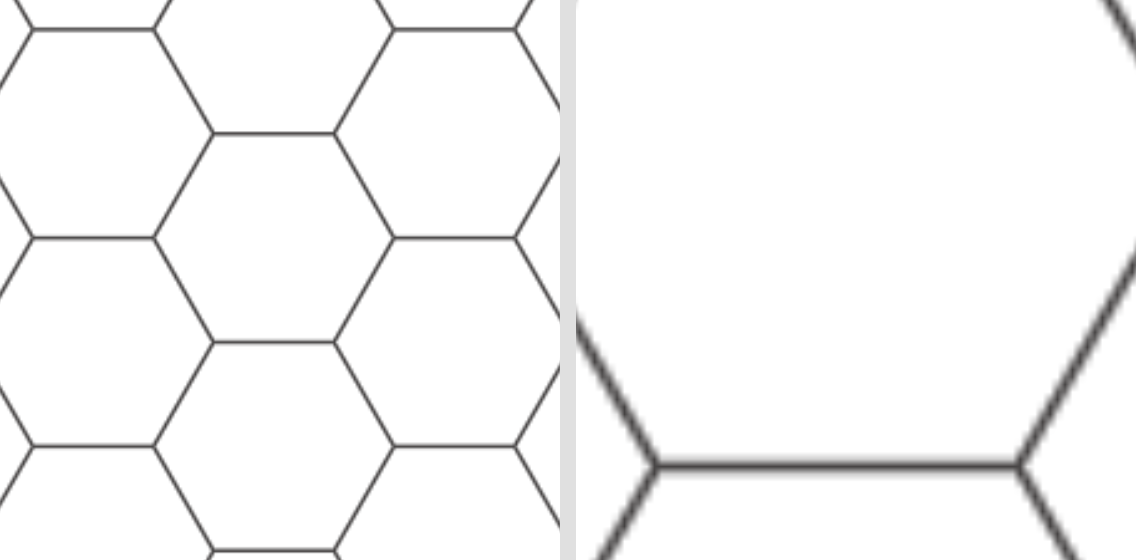
Left, the full canvas; right, a detail of the centre.
Write a Shadertoy shader that draws this pattern.

```glsl
const vec3 PAPER = vec3(1.0);
const vec3 INK = vec3(0.27, 0.26, 0.26);
const vec2 CELL_CENTER = vec2(0.4889, 0.5750);
const float SIDE = 0.2149;          // hexagon side length
const float LINE_WIDTH = 0.0067;
const float GRAIN_COUNT = 225.0;    // soft raster cells across the canvas
const float SQRT3 = 1.7320508;

// Hexagonal norm: equals the apothem on the border of a flat-topped hexagon
float hexNorm(vec2 p) {
    p = abs(p);
    return max(p.y, dot(p, vec2(0.5 * SQRT3, 0.5)));
}

// Offset from the nearest point of a rectangular lattice
vec2 repeatCentered(vec2 p, vec2 period) {
    return mod(p + 0.5 * period, period) - 0.5 * period;
}

// Distance to the nearest border of a honeycomb, as two interleaved lattices
float honeycombDistance(vec2 p, float side) {
    vec2 period = side * vec2(3.0, SQRT3);
    float evenColumns = hexNorm(repeatCentered(p, period));
    float oddColumns = hexNorm(repeatCentered(p - 0.5 * period, period));
    return 0.5 * SQRT3 * side - min(evenColumns, oddColumns);
}

// Line coverage at the center of one raster cell
float cellCoverage(vec2 cell, float count) {
    vec2 p = (cell + 0.5) / count - CELL_CENTER;
    float d = honeycombDistance(p, SIDE);
    return clamp((0.5 * LINE_WIDTH - d) * count + 0.5, 0.0, 1.0);
}

// Bilinear blend of raster cells gives the soft, slightly beaded strokes
float softCoverage(vec2 uv, float count) {
    vec2 q = uv * count - 0.5;
    vec2 cell = floor(q);
    vec2 f = q - cell;
    float lower = mix(cellCoverage(cell, count),
                      cellCoverage(cell + vec2(1.0, 0.0), count), f.x);
    float upper = mix(cellCoverage(cell + vec2(0.0, 1.0), count),
                      cellCoverage(cell + vec2(1.0, 1.0), count), f.x);
    return mix(lower, upper, f.y);
}

void mainImage(out vec4 fragColor, in vec2 fragCoord) {
    vec2 uv = fragCoord / iResolution.y;
    float coverage = softCoverage(uv, GRAIN_COUNT);
    fragColor = vec4(mix(PAPER, INK, coverage), 1.0);
}
```
